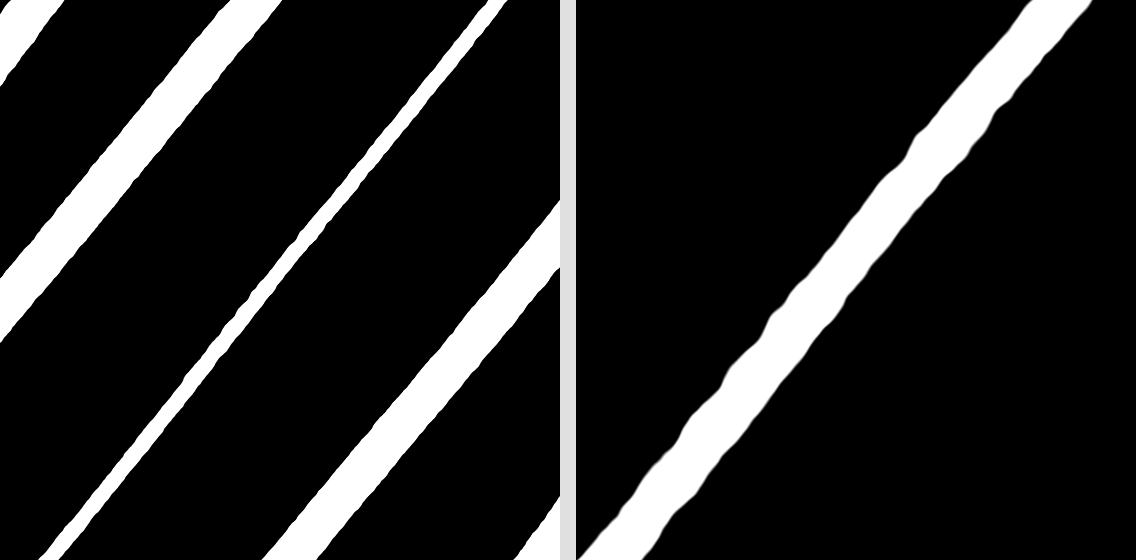
Left: the whole. Right: its middle third, enlarged.
A three.js fragment shader for this pattern:

```glsl
// Five white diagonal stripes on black, two broad ones to every thin one.
// Each stripe is a horizontal distance to a leaning centre line, and value
// noise roughens the edges while a slow wave bends the line slightly.

varying vec2 vUv;

const vec3 GROUND = vec3(0.0);
const vec3 INK = vec3(1.0);
const float BROAD_HALF = 0.048;    // half widths, measured horizontally
const float THIN_HALF = 0.0178;
const float MIDDLE_X = 0.488;      // thin stripe at half height
const float SPACING = 0.4555;
const float BUNCHING = 0.01207;    // draws the outer stripes inward
const float SKEW = 0.0022;         // shifts the outer stripes to the right
const float LEAN = 0.803;          // run per unit of rise
const float ROUGH_SIZE = 0.015;
const float ROUGH_DEPTH = 0.0052;
const float WAVE_DEPTH = 0.0018;
const float SOFTNESS = 0.0013;
const float TAU = 6.2831853;

float hash(vec2 p) {
  return fract(sin(dot(p, vec2(127.1, 311.7))) * 43758.5453);
}

float valueNoise(vec2 p) {
  vec2 cell = floor(p);
  vec2 f = fract(p);
  f = f * f * (3.0 - 2.0 * f);
  float low = mix(hash(cell), hash(cell + vec2(1.0, 0.0)), f.x);
  float high = mix(hash(cell + vec2(0.0, 1.0)), hash(cell + 1.0), f.x);
  return mix(low, high, f.y);
}

// Horizontal position of stripe i at height y
float stripeCentre(float i, float y) {
  float n = abs(i);
  float x = MIDDLE_X + i * (SPACING - BUNCHING * n * n);
  x += SKEW * n * n * (n * n - 1.0);
  float lean = LEAN + 0.0865 * n - 0.0615 * n * n;
  float wave = WAVE_DEPTH * sin(TAU * (1.5 * (1.0 - y) + 0.37 * i));
  return x + lean * (y - 0.5) + wave;
}

// Every third stripe is thin
float stripeHalfWidth(float i) {
  return mod(i + 3.0, 3.0) < 0.5 ? THIN_HALF : BROAD_HALF;
}

void main() {
  // Uneven edges
  vec2 grain = vUv / ROUGH_SIZE;
  float rough = 0.7 * valueNoise(grain) + 0.3 * valueNoise(grain * 2.3 + 17.0);
  float edgeShift = ROUGH_DEPTH * (rough - 0.5);

  // Union of the stripes
  float ink = 0.0;
  for (int k = -2; k <= 2; k++) {
    float i = float(k);
    float d = abs(vUv.x - stripeCentre(i, vUv.y)) - stripeHalfWidth(i);
    ink = max(ink, 1.0 - smoothstep(-SOFTNESS, SOFTNESS, d + edgeShift));
  }

  gl_FragColor = vec4(mix(GROUND, INK, ink), 1.0);
}
```
